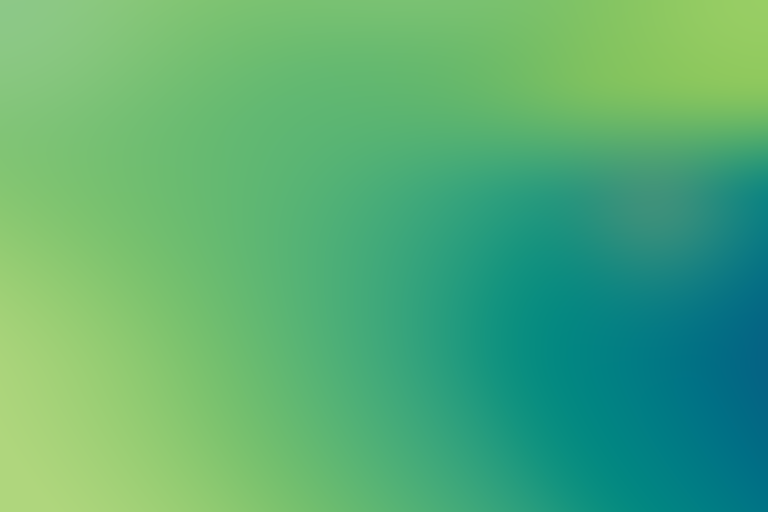
This background is drawn by a Shadertoy shader. Its source:

```glsl
// Soft mesh-like gradient: pale lime at the left, bending through green and teal to deep blue.

const vec2 CANVAS = vec2(1.5, 1.0);   // working space, origin at lower left

// Colours across the bend, from the lime side to the blue side
const int STOPS = 10;
const vec3 RAMP[STOPS] = vec3[STOPS](
    vec3(0.71, 0.85, 0.50), vec3(0.665, 0.83, 0.48), vec3(0.58, 0.80, 0.445),
    vec3(0.455, 0.75, 0.425), vec3(0.33, 0.70, 0.46), vec3(0.20, 0.635, 0.49),
    vec3(0.01, 0.55, 0.50), vec3(0.0, 0.49, 0.52), vec3(0.0, 0.41, 0.52),
    vec3(0.06, 0.33, 0.51));
const float STOP_SPACING = 0.2;
const float MIDDLE_STOP = 4.0;

// Shape of the bend
const vec2 BEND_TIP = vec2(0.59, 0.50);
const float CURVE_BELOW = 0.84;
const float CURVE_ABOVE = 2.3;
const vec2 SPREAD_ROWS = vec2(0.25, 0.80);
const float SPREAD_LEFT = 0.33;
const float SPREAD_RIGHT = 0.50;

// Overlaid light
const vec3 LIME_INNER = vec3(0.45, 0.74, 0.39);
const vec3 LIME_OUTER = vec3(0.54, 0.775, 0.35);
const vec3 LIME_CORNER = vec3(0.62, 0.82, 0.41);
const vec3 SAGE = vec3(0.34, 0.58, 0.47);
const vec3 MINT = vec3(0.55, 0.785, 0.54);
const vec3 PALE_GREEN = vec3(0.52, 0.78, 0.47);

// Quadratic B-spline through the ramp, free of visible creases
vec3 smoothRamp(float position) {
    float t = clamp(position, 0.5, float(STOPS) - 1.5);
    int i = clamp(int(floor(t + 0.5)), 1, STOPS - 2);
    float f = t - float(i);
    float before = 0.5 * (0.5 - f) * (0.5 - f);
    float after = 0.5 * (0.5 + f) * (0.5 + f);
    return RAMP[i - 1] * before + RAMP[i] * (1.0 - before - after) + RAMP[i + 1] * after;
}

// Signed distance along each row from the curved middle of the gradient
float bendField(vec2 p) {
    float dy = p.y - BEND_TIP.y;
    float curve = dy < 0.0 ? CURVE_BELOW : CURVE_ABOVE;
    float d = p.x - BEND_TIP.x - curve * dy * dy;
    float upperSpread = mix(SPREAD_LEFT, SPREAD_RIGHT, smoothstep(-0.3, 0.3, d));
    return d * mix(1.0, upperSpread, smoothstep(SPREAD_ROWS.x, SPREAD_ROWS.y, p.y));
}

float glow(vec2 p, vec2 center, vec2 radius) {
    vec2 q = (p - center) / radius;
    return exp(-dot(q, q));
}

void mainImage(out vec4 fragColor, in vec2 fragCoord) {
    vec2 p = fragCoord / iResolution.xy * CANVAS;

    // Main sweep
    vec3 color = smoothRamp(MIDDLE_STOP + bendField(p) / STOP_SPACING);

    // Muted haze at the right
    color = mix(color, SAGE, 0.7 * glow(p, vec2(1.28, 0.61), vec2(0.17, 0.16)));

    // Lime band at the upper right
    float limeMask = smoothstep(0.60, 0.86, p.y) * smoothstep(0.5, 1.2, p.x);
    vec3 lime = mix(LIME_INNER, LIME_OUTER, smoothstep(0.8, 1.5, p.x));
    color = mix(color, lime, limeMask);

    // Pale light along the top
    color = mix(color, LIME_CORNER, 0.7 * glow(p, CANVAS, vec2(0.25, 0.16)));
    color = mix(color, PALE_GREEN, 0.6 * glow(p, vec2(0.82, 1.03), vec2(0.32, 0.11)));
    color = mix(color, MINT, 0.9 * glow(p, vec2(0.0, 1.0), vec2(0.28, 0.25)));

    fragColor = vec4(color, 1.0);
}
```
